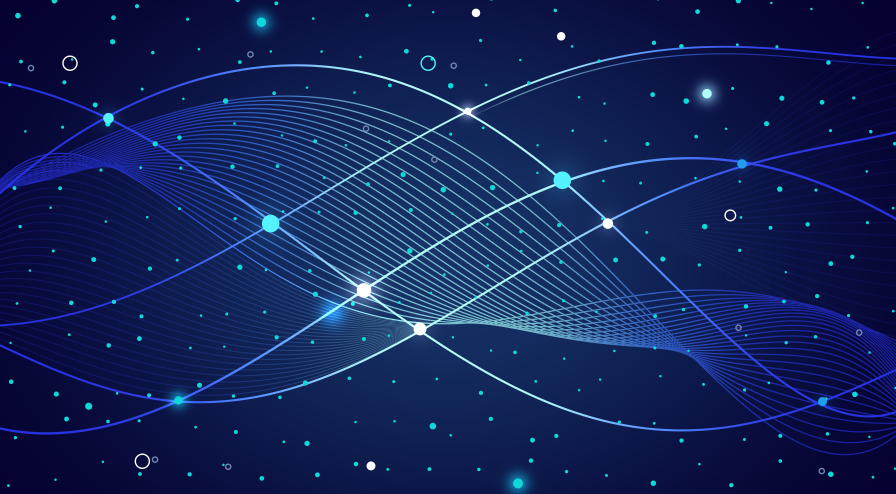
Give the GLSL for this background, as a WebGL 1 fragment shader.

```glsl
precision highp float;
uniform vec2 u_resolution;

const vec2 CANVAS = vec2(7.68, 4.22);
const vec3 WHITE = vec3(1.0);
const vec3 CYAN = vec3(0.33, 0.95, 1.0);
const vec3 TEAL = vec3(0.05, 0.85, 0.85);
const vec3 AZURE = vec3(0.12, 0.62, 0.92);

float pixel;
vec3 weightL, weightR, slopeL, slopeR;

// Interpolation weights of six evenly spaced stations, t in 0..5
void stationWeights(float t, out vec3 l, out vec3 r) {
  float a = t - 1.0, b = t - 2.0, c = t - 3.0, d = t - 4.0, e = t - 5.0;
  l = vec3(-a * b * c * d * e / 120.0, t * b * c * d * e / 24.0, -t * a * c * d * e / 12.0);
  r = vec3(t * a * b * d * e / 12.0, -t * a * b * c * e / 24.0, t * a * b * c * d / 120.0);
}

// Height and slope of the smooth curve through six station heights
vec2 curve(vec3 l, vec3 r) {
  return vec2(dot(weightL, l) + dot(weightR, r), dot(slopeL, l) + dot(slopeR, r));
}

// Antialiased coverage that dims strokes thinner than a pixel
float cover(float d, float halfWidth) {
  float w = max(halfWidth, 0.5 * pixel);
  return min(1.0, 2.0 * halfWidth / pixel) * clamp((w - d) / pixel + 0.5, 0.0, 1.0);
}

float stroke(float y, vec2 c, float halfWidth) {
  return cover(abs(y - c.x) / sqrt(1.0 + c.y * c.y), halfWidth);
}

void disc(inout vec3 col, vec2 q, float radius, vec3 tint, float glow) {
  float d = length(q);
  col += tint * glow * exp(-d * d / (radius * radius * 5.0));
  col = mix(col, tint, cover(d, radius));
}

void ring(inout vec3 col, vec2 q, float radius, vec3 tint) {
  col = mix(col, tint, cover(abs(length(q) - radius), 0.006));
}

vec2 hash(vec2 c) {
  return fract(sin(vec2(dot(c, vec2(127.1, 311.7)), dot(c, vec2(269.5, 183.3)))) * 43758.5);
}

void main() {
  vec2 p = gl_FragCoord.xy / u_resolution * CANVAS;
  pixel = CANVAS.x / u_resolution.x;
  float t = p.x / 1.536;
  stationWeights(t, weightL, weightR);
  stationWeights(t + 0.01, slopeL, slopeR);
  slopeL = (slopeL - weightL) / 0.01536;
  slopeR = (slopeR - weightR) / 0.01536;

  // Radial night-blue backdrop
  vec2 q = (p - vec2(3.8, 2.0)) / vec2(4.3, 3.2);
  vec3 col = mix(vec3(0.085, 0.195, 0.40), vec3(0.018, 0.005, 0.19), smoothstep(0.0, 1.15, length(q)));

  // Line tint: indigo at the sides, pale cyan in the middle
  float middle = exp(-pow((p.x - 3.9) / 1.75, 2.0));
  vec3 tint = mix(vec3(0.15, 0.19, 0.88), vec3(0.25, 0.5, 1.0), smoothstep(0.0, 0.4, middle));
  tint = mix(tint, vec3(0.62, 0.97, 0.97), smoothstep(0.3, 0.95, middle));

  vec2 fall = curve(vec3(3.52, 2.87, 1.77), vec3(0.82, 0.56, 1.06));
  vec2 arch = curve(vec3(2.57, 3.49, 3.61), vec3(2.85, 1.43, 0.70));
  vec2 climb = curve(vec3(1.44, 1.88, 2.75), vec3(3.53, 3.82, 3.72));
  vec2 crest = curve(vec3(0.56, 0.80, 1.71), vec3(2.58, 2.86, 2.35));
  vec2 rise = curve(vec3(1.27, 0.79, 1.12), vec3(1.99, 2.73, 3.09));

  // Twisted ribbon of fine strands, with a faint fan on each side
  vec2 upper = curve(vec3(2.58, 3.27, 3.33), vec3(2.49, 0.97, 0.50));
  vec2 bend = curve(vec3(2.64, 3.02, 2.43), vec3(0.95, 1.25, 0.94));
  vec2 lower = curve(vec3(2.68, 2.44, 1.56), vec3(1.54, 1.74, 1.31));
  float open = smoothstep(5.0, 8.0, p.x);
  float ribbon = 0.0, fan = 0.0;
  for (int i = 0; i < 26; i++) {
    float s = float(i) / 25.0;
    vec2 strand = mix(mix(upper, bend, s), mix(bend, lower, s), s);
    ribbon = max(ribbon, stroke(p.y, strand, 0.0055));
    fan = max(fan, stroke(p.y, mix(lower, rise, s), 0.004) * step(p.x, 3.6));
    float spread = mix(2.3, mix(1.2, 4.0, s), open);
    fan = max(fan, 0.6 * stroke(p.y, vec2(spread, 0.0), 0.004) * smoothstep(5.2, 6.4, p.x));
  }
  col = mix(col, tint, 0.25 * fan + (0.6 + 0.12 * middle) * ribbon);

  // Bold waves and a thin companion
  float bold = max(max(stroke(p.y, fall, 0.009), stroke(p.y, arch, 0.009)), stroke(p.y, climb, 0.008));
  bold = max(bold, max(stroke(p.y, crest, 0.010), stroke(p.y, rise, 0.009)));
  bold = max(bold, 0.6 * stroke(p.y, climb - vec2(0.06, 0.0), 0.005) * smoothstep(3.9, 4.6, p.x));
  col = mix(col, mix(tint, WHITE, 0.25 * middle), bold);

  // Scattered specks and tiny rings, one candidate per cell
  vec2 cell = floor(p / 0.36), h = hash(cell), k = hash(cell + 47.0);
  float density = 0.62 * exp(-pow((p.x - 3.6) / 2.9, 2.0));
  disc(col, p - (cell + 0.2 + 0.6 * h) * 0.36, 0.010 + 0.014 * k.y * k.y, TEAL, 0.0);
  col = mix(col, col, density);
  cell = floor(p / 0.85);
  h = hash(cell + 13.0);
  if (hash(cell + 5.0).x < 0.35) ring(col, p - (cell + 0.2 + 0.6 * h) * 0.85, 0.022, vec3(0.45, 0.52, 0.7));

  // Larger rings
  ring(col, p - vec2(0.60, 3.68), 0.06, WHITE);
  ring(col, p - vec2(3.67, 3.68), 0.06, CYAN);
  ring(col, p - vec2(1.22, 0.28), 0.06, WHITE);
  ring(col, p - vec2(6.26, 2.38), 0.045, WHITE);

  // Junction beads and free lights
  disc(col, p - vec2(0.93, 3.21), 0.045, CYAN, 0.1);
  disc(col, p - vec2(2.32, 2.31), 0.075, CYAN, 0.1);
  disc(col, p - vec2(4.82, 2.68), 0.075, CYAN, 0.1);
  disc(col, p - vec2(4.01, 3.27), 0.030, WHITE, 0.4);
  disc(col, p - vec2(5.21, 2.31), 0.045, WHITE, 0.1);
  disc(col, p - vec2(3.12, 1.74), 0.062, WHITE, 0.3);
  disc(col, p - vec2(3.60, 1.41), 0.055, WHITE, 0.1);
  disc(col, p - vec2(6.36, 2.82), 0.040, AZURE, 0.1);
  disc(col, p - vec2(7.05, 0.79), 0.038, AZURE, 0.1);
  disc(col, p - vec2(1.53, 0.80), 0.035, TEAL, 0.5);
  disc(col, p - vec2(2.24, 4.03), 0.040, TEAL, 0.5);
  disc(col, p - vec2(4.44, 0.09), 0.042, TEAL, 0.5);
  disc(col, p - vec2(6.06, 3.42), 0.040, vec3(0.7, 1.0, 0.97), 0.5);
  disc(col, p - vec2(4.08, 4.11), 0.036, WHITE, 0.0);
  disc(col, p - vec2(4.81, 3.91), 0.036, WHITE, 0.0);
  disc(col, p - vec2(3.18, 0.24), 0.038, WHITE, 0.0);
  disc(col, p - vec2(0.76, 0.75), 0.030, TEAL, 0.0);
  disc(col, p - vec2(3.71, 0.58), 0.028, TEAL, 0.0);
  col += AZURE * 0.6 * exp(-90.0 * dot(p - vec2(2.85, 1.55), p - vec2(2.85, 1.55)));

  gl_FragColor = vec4(col, 1.0);
}
```
